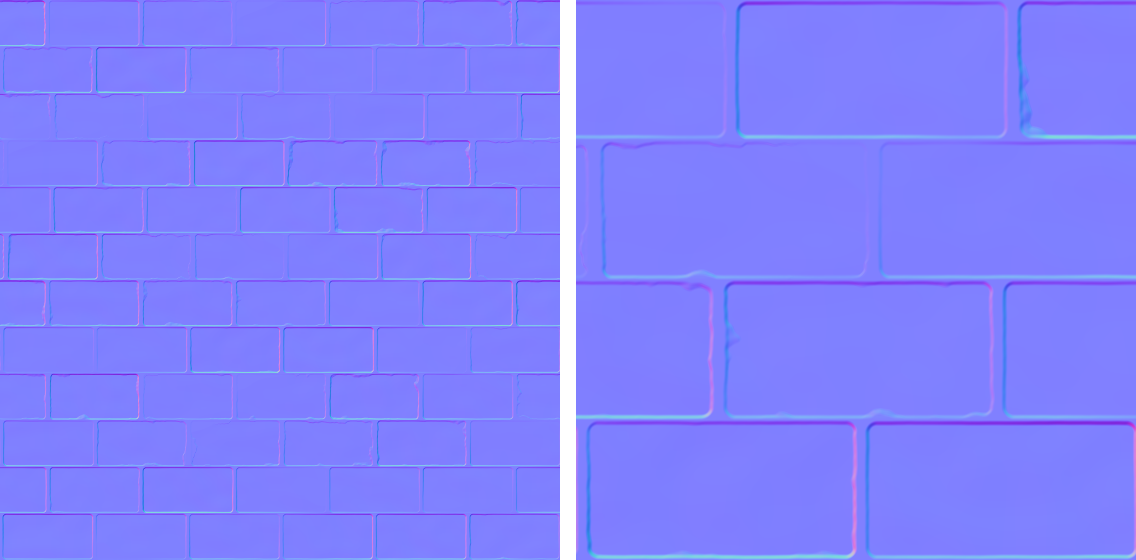
Left: the whole. Right: its middle third, enlarged.
This texture map is drawn by a Shadertoy shader. Its source:

```glsl
const float ROWS = 12.0;
const float COLUMNS = 6.0;
const vec2 BRICK_SIZE = vec2(2.0, 1.0);
const float TAU = 6.2831853;

float hash(vec2 p, float seed) {
    vec3 q = fract(vec3(p.xyx) * 0.1031 + seed * 0.137);
    q += dot(q, q.yzx + 33.33);
    return fract((q.x + q.y) * q.z);
}

vec2 gradientAt(vec2 cell, float period) {
    float angle = TAU * hash(mod(cell, period), 5.0);
    return vec2(cos(angle), sin(angle));
}

// Gradient noise that wraps with the canvas
float gradientNoise(vec2 p, float frequency) {
    float period = ROWS * frequency;
    p *= frequency;
    vec2 i = floor(p);
    vec2 f = p - i;
    vec2 u = f * f * f * (f * (f * 6.0 - 15.0) + 10.0);
    vec2 e = vec2(1.0, 0.0);
    float a = dot(gradientAt(i, period), f);
    float b = dot(gradientAt(i + e.xy, period), f - e.xy);
    float c = dot(gradientAt(i + e.yx, period), f - e.yx);
    float d = dot(gradientAt(i + e.xx, period), f - e.xx);
    return mix(mix(a, b, u.x), mix(c, d, u.x), u.y);
}

float roundedBox(vec2 p, vec2 halfSize, float radius) {
    vec2 q = abs(p) - halfSize + radius;
    return length(max(q, 0.0)) + min(max(q.x, q.y), 0.0) - radius;
}

// Running bond: half-brick stagger plus a small slip of some rows
float rowShift(float row) {
    float slip = 0.015 + 0.09 * step(abs(row - 7.5), 1.6);
    return mod(row, 2.0) * 0.5 * BRICK_SIZE.x + slip + 0.03 * hash(vec2(row, 2.0), 1.0);
}

float wallHeight(vec2 p) {
    float row = mod(floor(p.y), ROWS);
    vec2 grid = vec2(p.x - rowShift(row), p.y) / BRICK_SIZE;
    vec2 brick = vec2(mod(floor(grid.x), COLUMNS), row);
    vec2 local = (fract(grid) - 0.5) * BRICK_SIZE;

    float coarse = gradientNoise(p, 2.0);
    float medium = gradientNoise(p + 3.7, 5.0);
    float fine = gradientNoise(p + 1.3, 13.0);
    float wear = smoothstep(0.15, 0.95, hash(brick, 3.0));

    // Uneven outline, rougher on the upright sides
    float rough = 0.5 + 0.5 * clamp(coarse + 0.5 * medium + 0.25 * fine, -1.0, 1.0);
    vec2 inset = vec2(0.018 + 0.035 * rough * (0.5 + wear), 0.004 + 0.008 * rough);
    float inside = -roundedBox(local, 0.5 * BRICK_SIZE - inset, 0.08);

    // Raised face, each brick set at its own depth and slight tilt
    float relief = mix(0.005, 0.021, pow(hash(brick, 7.0), 1.5));
    vec2 tilt = vec2(hash(brick, 11.0), hash(brick, 13.0)) - 0.5;
    float face = relief * (1.0 + 0.3 * coarse) + dot(tilt * vec2(0.012, 0.02), local);

    // Sloping chips with a ragged upper rim
    float chipWidth = max(0.0, 0.02 + 0.15 * coarse + 0.07 * medium + 0.025 * fine);
    face -= 0.22 * max(0.0, chipWidth * wear - inside);

    // Faint unevenness of the surface
    face += 0.004 * gradientNoise(p * vec2(1.0, 2.0), 1.0);
    return max(face, 0.001) * smoothstep(0.0, 0.027, inside);
}

vec3 surfaceNormal(vec2 p, float reach) {
    vec2 e = vec2(reach, 0.0);
    float slopeX = wallHeight(p + e.xy) - wallHeight(p - e.xy);
    float slopeY = wallHeight(p + e.yx) - wallHeight(p - e.yx);
    return normalize(vec3(-slopeX, slopeY, 2.0 * reach));
}

void mainImage(out vec4 fragColor, in vec2 fragCoord) {
    vec2 p = fragCoord / iResolution.xy * ROWS;
    vec3 normal = surfaceNormal(p, 0.011);
    fragColor = vec4(0.5 + 0.5 * normal, 1.0);
}
```
